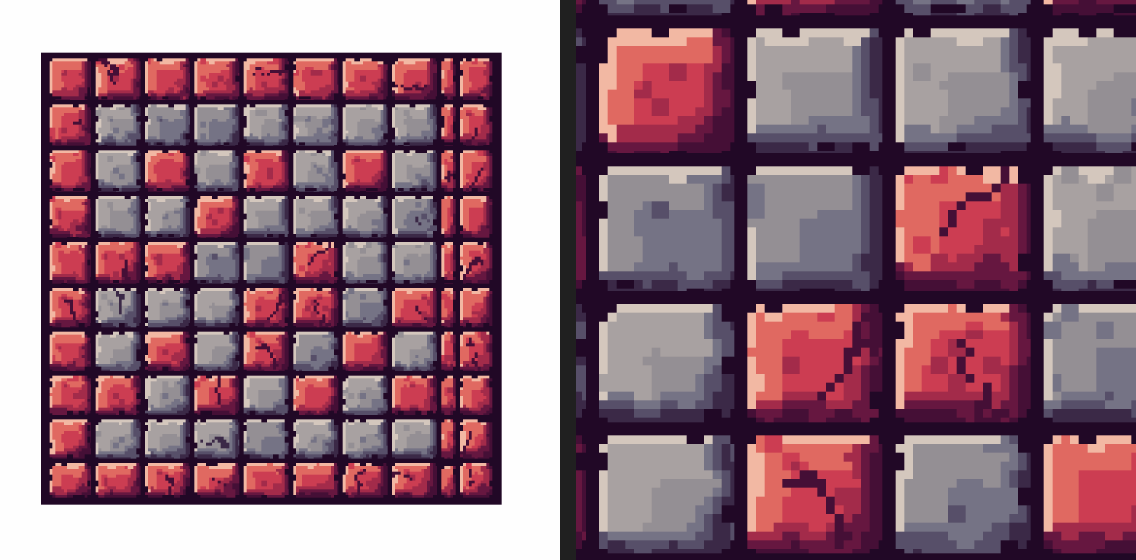
Left, the full canvas; right, a detail of the centre.
Give the GLSL for this pattern, as a Shadertoy shader.

```glsl
const float ART = 192.0;                      // art pixels across the canvas
const vec4 PANEL = vec4(14.0, 18.0, 172.0, 173.0);
const vec4 FIELD = vec4(16.25, 19.25, 169.5, 171.4);
const float GAP = 0.75;                       // half width of a mortar line
const float FIRST_COL = 32.0;
const float NARROW_COL = 150.6;
const float LAST_COL = 157.0;
const float ROW_SPLIT = 98.0;
const float CRACK_WIDTH = 0.55;
const float CHIP_RATE = 0.13;
const int SAMPLES = 3;
const vec3 PAPER = vec3(0.995);
const vec3 MORTAR = vec3(0.13, 0.03, 0.15);

// Tones from deepest shadow to highlight
const vec3 RED[6] = vec3[6](
    vec3(0.27, 0.06, 0.21), vec3(0.40, 0.09, 0.25), vec3(0.64, 0.17, 0.29),
    vec3(0.80, 0.24, 0.32), vec3(0.88, 0.41, 0.38), vec3(0.95, 0.72, 0.64));
const vec3 GRAY[6] = vec3[6](
    vec3(0.23, 0.16, 0.28), vec3(0.34, 0.31, 0.41), vec3(0.46, 0.45, 0.52),
    vec3(0.58, 0.56, 0.58), vec3(0.66, 0.63, 0.63), vec3(0.83, 0.78, 0.74));

// Red stones of each row, one bit per column
const int RED_BITS[10] = int[10](0, 0, 84, 8, 38, 176, 84, 170, 0, 0);

float hash(vec2 p) {
    return fract(sin(dot(p, vec2(12.9898, 78.233))) * 43758.5453);
}

float noise(vec2 p) {
    vec2 i = floor(p), f = fract(p);
    f = f * f * (3.0 - 2.0 * f);
    return mix(mix(hash(i), hash(i + vec2(1, 0)), f.x),
               mix(hash(i + vec2(0, 1)), hash(i + vec2(1, 1)), f.x), f.y);
}

// Each returns index, start and end of the band that holds the coordinate
vec3 columnAt(float x) {
    if (x < FIRST_COL) return vec3(0.0, FIELD.x, FIRST_COL);
    if (x >= LAST_COL) return vec3(9.0, LAST_COL, FIELD.z);
    if (x >= NARROW_COL) return vec3(8.0, NARROW_COL, LAST_COL);
    float pitch = (NARROW_COL - FIRST_COL) / 7.0;
    float k = min(floor((x - FIRST_COL) / pitch), 6.0);
    return vec3(k + 1.0, FIRST_COL + k * pitch, FIRST_COL + (k + 1.0) * pitch);
}

vec3 rowAt(float y) {
    bool upper = y < ROW_SPLIT;
    float start = upper ? FIELD.y : ROW_SPLIT;
    float pitch = upper ? (ROW_SPLIT - FIELD.y) / 5.0 : 15.0;
    float k = clamp(floor((y - start) / pitch), 0.0, 4.0);
    float lo = start + k * pitch;
    return vec3(upper ? k : k + 5.0, lo, min(lo + pitch, FIELD.w));
}

bool inside(vec2 p, vec4 box) {
    return all(greaterThan(p, box.xy)) && all(lessThan(p, box.zw));
}

vec3 stone(vec2 p, vec2 size, vec2 id, bool isRed) {
    vec2 seed = id * 17.0 + 3.0;
    vec2 a = floor(p) + 0.5;
    vec2 b = max(size - a, 0.3);
    vec2 edge = min(a, b);
    float grain = hash(floor(a * 0.5) + seed);

    // Clipped corners and chipped rims
    if (edge.x + edge.y < 1.4) return MORTAR;
    if (min(edge.x, edge.y) < 1.2 && grain < CHIP_RATE) return MORTAR;

    // Stepped light from the upper left, shadow at the lower right
    float narrow = min(1.0, size.x / 12.0);
    a.x /= narrow;
    b.x /= narrow;
    float character = hash(seed + 0.7);
    float lit = min(min(a.x, a.y), (a.x + a.y) * 0.45)
              + (noise(a / 3.0 + seed) - 0.5) * 2.0;
    float dim = min(min(b.x, b.y), (b.x + b.y) * 0.38 - character * 0.7)
              + (noise(a / 2.7 + seed + 9.0) - 0.5) * 2.4;
    bool slate = !isRed && hash(seed + 2.3) < 0.28;
    int tone = slate ? 2 : 3;
    if (lit < (isRed ? 3.4 : 4.6) + character) tone++;
    if (grain > 0.93) tone--;
    if (dim < 3.1) tone = 2;
    if (lit < 1.15) tone = 5;
    if (dim < 1.9) tone = 1;
    if (dim < 0.75) tone = 0;

    // Wandering crack that runs from inside the stone to its rim
    float angle = 6.2832 * hash(seed + 4.1);
    vec2 along = vec2(cos(angle), sin(angle));
    vec2 c = a - size * (0.35 + 0.3 * hash(seed + 5.9));
    float across = dot(c, vec2(-along.y, along.x)) + (noise(a / 2.5 + seed) - 0.5) * 4.0;
    bool cracked = hash(seed + 6.7) < (isRed ? 0.42 : 0.13);
    if (cracked && abs(across) < CRACK_WIDTH && dot(c, along) > -2.5) tone = 0;

    return isRed ? RED[tone] : GRAY[tone];
}

vec3 scene(vec2 p) {
    if (!inside(p, PANEL)) return PAPER;
    if (!inside(p, FIELD)) return MORTAR;
    vec3 col = columnAt(p.x), row = rowAt(p.y);
    vec2 lo = vec2(col.y, row.y) + GAP, hi = vec2(col.z, row.z) - GAP;
    if (!inside(p, vec4(lo, hi))) return MORTAR;
    int c = int(col.x), r = int(row.x);
    bool border = c == 0 || c >= 8 || r == 0 || r == 9;
    bool isRed = border || ((RED_BITS[r] >> c) & 1) == 1;
    return stone(p - lo, hi - lo, vec2(col.x, row.x), isRed);
}

void mainImage(out vec4 fragColor, in vec2 fragCoord) {
    // Supersampled edges, with rows counted from the top
    vec3 sum = vec3(0.0);
    for (int i = 0; i < SAMPLES * SAMPLES; i++) {
        vec2 jitter = (vec2(i % SAMPLES, i / SAMPLES) + 0.5) / float(SAMPLES) - 0.5;
        vec2 uv = (fragCoord + jitter) / iResolution.xy;
        sum += scene(vec2(uv.x, 1.0 - uv.y) * ART);
    }
    fragColor = vec4(sum / float(SAMPLES * SAMPLES), 1.0);
}
```
